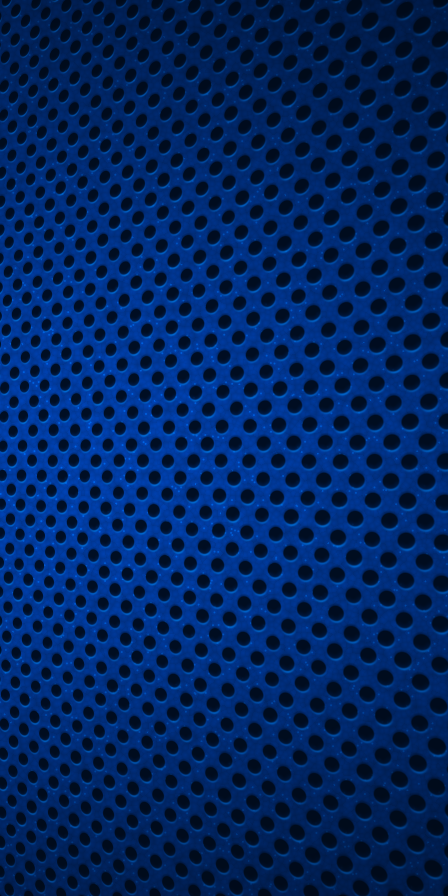
Write a WebGL 1 fragment shader that draws this texture.

```glsl
precision highp float;
// Blue perforated metal sheet in perspective, with staggered round holes and lit rims.
uniform vec2 u_resolution;

float hash(vec2 cell) {
  return fract(sin(dot(cell, vec2(127.1, 311.7))) * 43758.5);
}

// Distance to the nearest scattered grain (x) and that grain's random value (y)
vec2 cellular(vec2 p) {
  vec2 base = floor(p);
  vec2 nearest = vec2(9.0, 0.0);
  for (int j = -1; j <= 1; j++) {
    for (int i = -1; i <= 1; i++) {
      vec2 cell = base + vec2(float(i), float(j));
      vec2 grain = cell + vec2(hash(cell), hash(cell + 37.0));
      float d = length(grain - p);
      if (d < nearest.x) nearest = vec2(d, hash(cell + 71.0));
    }
  }
  return nearest;
}

// Sheet receding to the left: rows meet at a far vanishing point
vec2 sheetCoords(vec2 p) {
  float depth = 2.47 + p.x - 0.03 * (p.y - 0.977);
  float across = (0.3375 - 1.0 / depth) / 0.00699;
  float down = ((p.y - 0.977) / depth + 0.0022) / 0.0131;
  return vec2(across, down);
}

// Offset from the nearest hole centre in hole radii (xy), random value of the hole (z)
vec3 nearestHole(vec2 g) {
  vec3 nearest = vec3(9.0, 9.0, 0.0);
  for (int j = -1; j <= 1; j++) {
    float row = floor(g.y + 0.5) + float(j);
    float x = g.x - 0.5 * mod(row, 2.0);
    float column = floor(x + 0.5);
    float seed = hash(vec2(column, row));
    vec2 offset = vec2(x - column, g.y - row) * vec2(4.2, 2.45);
    offset += 0.1 * (vec2(seed, fract(seed * 17.0)) - 0.5);
    if (length(offset) < length(nearest.xy)) nearest = vec3(offset, seed);
  }
  return nearest;
}

void main() {
  vec2 p = gl_FragCoord.xy / u_resolution.x;
  p.y *= 2.0 * u_resolution.x / u_resolution.y;

  // Broad glow from the left middle, fading to the corners
  vec2 fromGlow = p - vec2(0.15, 0.98);
  float light = exp(-dot(fromGlow * fromGlow, vec2(0.65, 1.25)));
  vec3 plate = mix(vec3(0.0, 0.07, 0.19), vec3(0.0, 0.24, 0.65), light);

  // Grainy paint with sparse bright flecks and soft mottling
  vec2 grain = cellular(p * 85.0);
  float mottle = sin(p.x * 61.0 + 2.0 * sin(p.y * 43.0)) * sin(p.y * 57.0 + p.x * 23.0);
  plate *= 1.0 + 0.16 * (0.45 - grain.x) + 0.09 * (grain.y - 0.5) + 0.04 * mottle;
  float fleck = smoothstep(0.3, 0.05, grain.x) * step(0.86, grain.y);
  plate += vec3(0.0, 0.1, 0.15) * fleck * (0.3 + light);

  // Holes
  vec3 hole = nearestHole(sheetCoords(p));
  float r = length(hole.xy) / (0.97 + 0.06 * hole.z);
  vec2 dir = hole.xy / max(length(hole.xy), 0.001);
  float soft = 0.09 + 20.0 / u_resolution.x;

  // Shaded upper lip and lit lower lip
  float lip = exp(-pow((r - 1.1) / 0.16, 2.0));
  float facing = dot(dir, normalize(vec2(0.25, -1.0)));
  plate *= 1.0 - 0.22 * lip * max(-facing, 0.0);
  float shine = lip * pow(max(facing, 0.0), 2.0) * (0.55 + 0.45 * hole.z);

  // Dark interior, its lower wall catching a little blue
  float wall = smoothstep(0.2, 1.1, r) * smoothstep(-0.2, 1.0, facing);
  vec3 inside = mix(vec3(0.0, 0.035, 0.09), plate * 0.55, 0.65 * wall);
  inside += vec3(0.0, 0.02, 0.05) * light;

  vec3 color = mix(inside, plate, smoothstep(1.0 - soft, 1.0 + soft, r));
  color = mix(color, vec3(0.0, 0.45, 0.86), shine * (0.3 + 0.6 * light));
  gl_FragColor = vec4(color, 1.0);
}
```
